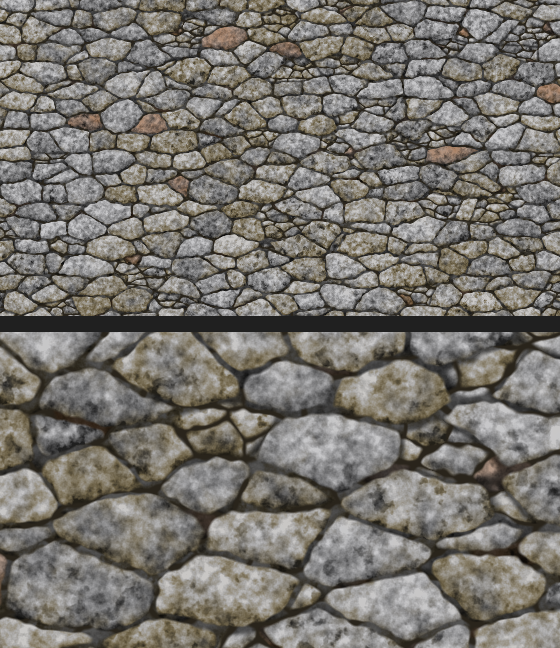
Top, the full canvas; bottom, a detail of the centre.
Give the GLSL for this texture, as a WebGL 1 fragment shader.

```glsl
precision highp float;
uniform vec2 u_resolution;

#define STONE_SIZE vec2(0.104, 0.056)
#define CHIP_SCALE 0.5
#define JITTER 0.78
#define SIZE_SPREAD 0.55
#define ROUNDING 0.056
#define GAP 0.0010
#define SOFT_EDGE 0.0035
#define MISSING 0.12
#define GRAIN 0.30
#define LIGHT_DIR vec2(-0.3, 0.95)

const vec3 CREVICE = vec3(0.16, 0.14, 0.105);
const vec3 EARTH_TINT = vec3(1.12, 1.0, 0.72);
const vec3 COOL_TINT = vec3(1.0, 1.0, 1.012);
const vec3 RUST_TINT = vec3(1.05, 0.80, 0.62);

struct Stone {
  float edge;   // distance to the rounded outline
  vec2 inward;  // unit direction away from the outline
  vec2 id;
};

vec2 hash2(vec2 p) {
  vec3 q = fract(p.xyx * vec3(0.1031, 0.1030, 0.0973));
  q += dot(q, q.yzx + 33.33);
  return fract((q.xx + q.yz) * q.zy);
}

float corner(vec2 cell, vec2 offset) {
  return dot(hash2(cell) * 2.0 - 1.0, offset);
}

float gradientNoise(vec2 p) {
  vec2 i = floor(p), f = fract(p), e = vec2(1.0, 0.0);
  vec2 u = f * f * f * (f * (f * 6.0 - 15.0) + 10.0);
  return mix(mix(corner(i, f), corner(i + e, f - e), u.x),
             mix(corner(i + e.yx, f - e.yx), corner(i + 1.0, f - 1.0), u.x), u.y);
}

float fbm(vec2 p) {
  float sum = 0.0, amp = 1.0;
  for (int i = 0; i < 4; i++) {
    sum += amp * gradientNoise(p);
    p = mat2(1.6, 1.2, -1.2, 1.6) * p + 7.3;
    amp *= 0.6;
  }
  return sum;
}

// Staggered courses of sites; z is the weight that makes a stone larger
vec3 site(vec2 cell, float seed) {
  vec2 shift = (hash2(cell + seed) - 0.5) * JITTER;
  float weight = SIZE_SPREAD * hash2(cell + seed + 41.0).x;
  return vec3(cell + 0.5 + shift + vec2(0.5 * mod(cell.y, 2.0), 0.0), weight);
}

// Weighted Voronoi cell with smoothly rounded corners
Stone findStone(vec2 p, vec2 size, float seed) {
  vec2 q = p / size, base = floor(q), home = base;
  vec3 homeSite = vec3(0.0);
  float best = 1000.0, radius = ROUNDING * size.y;
  for (int j = -2; j <= 2; j++)
    for (int i = -2; i <= 2; i++) {
      vec2 cell = base + vec2(i, j);
      vec3 s = site(cell, seed);
      float power = dot(q - s.xy, q - s.xy) - s.z;
      if (power < best) { best = power; home = cell; homeSite = s; }
    }
  float total = 1e-9;
  vec2 slope = vec2(0.0);
  for (int j = -2; j <= 2; j++)
    for (int i = -2; i <= 2; i++) {
      vec2 cell = base + vec2(i, j);
      if (all(equal(cell, home))) continue;
      vec3 s = site(cell, seed);
      float power = dot(q - s.xy, q - s.xy) - s.z;
      vec2 g = (homeSite.xy - s.xy) / size;
      float w = exp(-0.5 * (power - best) / (length(g) * radius));
      total += w;
      slope += w * normalize(g);
    }
  return Stone(-log(total) * radius, slope / total, home + seed);
}

// Weathered surface: bevel light, mottling, grain, lichen and stains
vec3 stoneColor(Stone s, vec2 p, float rustShare) {
  vec2 h = hash2(s.id + 17.0), k = hash2(s.id + 71.0);
  vec2 t = p + h * 9.0;
  float bevel = exp(-max(s.edge, 0.0) / 0.008);
  float mottle = fbm(t * 17.0);
  float grain = fbm(t * 66.0);
  float lichen = smoothstep(0.05, 0.4, fbm(t * 42.0 + 20.0));
  float relief = fbm(t * 32.0) - fbm((t + LIGHT_DIR * 0.006) * 32.0);
  float tone = mix(0.51, 0.68, h.x) + 0.17 * mottle + GRAIN * grain;
  tone += 0.19 * bevel * dot(-s.inward, LIGHT_DIR) - 0.15 * bevel;
  tone += 0.17 * relief - 0.26 * lichen * h.y;
  tone = clamp(tone, 0.12, 0.78);
  // Earth clings to the darker parts, pale faces stay neutral
  float region = gradientNoise(p * 1.7 + 3.0);
  float earth = 0.42 + 0.5 * region + 0.4 * mottle + 0.2 * bevel + 0.5 * (k.y - 0.5);
  earth = smoothstep(0.25, 0.72, earth) * clamp(2.2 - 3.2 * tone, 0.08, 1.0);
  vec3 color = tone * mix(COOL_TINT, EARTH_TINT, earth);
  float rust = step(1.0 - rustShare, k.x) * (0.7 + 0.5 * mottle);
  return mix(color, color * RUST_TINT * 0.8, clamp(rust, 0.0, 1.0));
}

void main() {
  vec2 p = gl_FragCoord.xy / u_resolution.y + 3.0;
  // Wobble the outlines at two scales
  vec2 warped = p + 0.012 * vec2(gradientNoise(p * 13.0), gradientNoise(p * 13.0 + 50.0))
                  + 0.006 * vec2(gradientNoise(p * 38.0), gradientNoise(p * 38.0 + 50.0));
  float rough = 0.0035 * gradientNoise(p * 75.0);
  Stone block = findStone(warped, STONE_SIZE, 5.0);
  Stone chip = findStone(warped, STONE_SIZE * CHIP_SCALE, 133.0);
  block.edge += rough - GAP;
  chip.edge += rough - GAP * 0.3;

  // Chips fill the joints and the places of missing blocks
  float present = step(MISSING, hash2(block.id + 29.0).x);
  float open = mix(smoothstep(-0.002, 0.006, block.edge), 0.0, present);
  vec3 chipColor = stoneColor(chip, p, 0.06) * mix(0.42, 1.0, open);
  vec3 color = mix(CREVICE, chipColor, smoothstep(0.0, SOFT_EDGE, chip.edge));
  float cover = present * smoothstep(0.0, SOFT_EDGE, block.edge);
  color = mix(color, stoneColor(block, p, 0.012), cover);
  gl_FragColor = vec4(color, 1.0);
}
```
